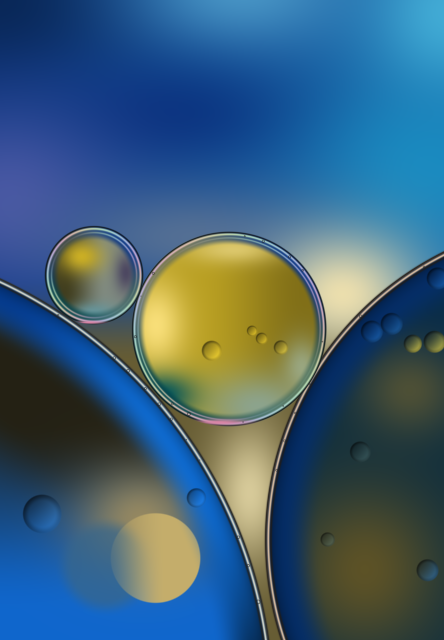
Write a WebGL 2 fragment shader that draws this background.

```glsl
#version 300 es
precision highp float;
uniform vec2 u_resolution;
out vec4 outColor;

const vec3 GOLD = vec3(.72, .62, .13), BLUE = vec3(.1, .34, .6), SLATE = vec3(.2, .29, .3);

float hash(float n) { return fract(sin(n * 127.1) * 43758.5453); }

float inside(float d, float soft) { return 1. - smoothstep(-soft, soft, d); }

float line(float d, float at, float width) {
  float t = (d - at) / width;
  return exp(-t * t);
}

// Soft elliptical patch: spot holds centre and size
void glow(inout vec3 c, vec2 p, vec3 tint, vec4 spot) {
  vec2 q = (p - spot.xy) / spot.zw;
  c = mix(c, tint, exp(-dot(q, q)));
}

vec3 backdrop(vec2 p) {
  vec3 c = mix(vec3(.05, .22, .52), vec3(.1, .4, .66), p.x / .7);
  glow(c, p, vec3(.03, .15, .34), vec4(0, 1, .2, .13));
  glow(c, p, vec3(.28, .58, .77), vec4(.38, 1.02, .17, .1));
  glow(c, p, vec3(.27, .68, .84), vec4(.7, .97, .12, .14));
  glow(c, p, vec3(.04, .2, .5), vec4(.26, .82, .22, .08));
  glow(c, p, vec3(.28, .34, .64), vec4(.01, .69, .17, .14));
  glow(c, p, vec3(.1, .54, .75), vec4(.67, .74, .19, .15));
  glow(c, p, vec3(.32, .43, .58), vec4(.29, .63, .2, .08));
  c = mix(vec3(.4, .36, .2), c, smoothstep(.43, .57, p.y));
  glow(c, p, vec3(.92, .87, .68), vec4(.535, .54, .125, .1));
  glow(c, p, vec3(.84, .79, .6), vec4(.39, .23, .06, .11));
  return c;
}

// Blue band that darkens toward the edge
vec3 edgeBand(vec3 c, float depth, vec3 blue) {
  c = mix(blue, c, smoothstep(.025, .085, depth));
  return mix(c, blue * .3, .85 * exp(-depth / .015));
}

vec3 leftInterior(vec2 p, float depth, float px) {
  vec3 c = mix(vec3(.06, .4, .8), vec3(.1, .22, .34), smoothstep(.04, .3, p.y));
  float band = smoothstep(.04, .1, depth) * smoothstep(.3, .18, depth);
  c = mix(c, vec3(.14, .13, .08), band * smoothstep(.17, .34, p.y));
  glow(c, p, vec3(.58, .53, .38), vec4(.22, .19, .1, .08));
  float pale = inside(length(p - vec2(.165, .115)) - .065, .015);
  c = mix(c, vec3(.22, .4, .54), pale * .7);
  float amber = inside(length(p - vec2(.243, .128)) - .07, px);
  c = mix(c, vec3(.77, .68, .42), amber * smoothstep(.15, .26, p.x));
  vec3 blue = mix(vec3(.02, .25, .6), vec3(.06, .45, .88), smoothstep(0., .25, p.x));
  return edgeBand(c, depth, blue * smoothstep(-.25, .25, p.y));
}

vec3 rightInterior(vec2 p, float depth) {
  vec3 c = mix(vec3(.06, .18, .24), vec3(.03, .17, .29), smoothstep(.3, .55, p.y));
  glow(c, p, vec3(.3, .31, .21), vec4(.64, .39, .08, .07));
  glow(c, p, vec3(.36, .32, .15), vec4(.57, .11, .12, .13));
  return edgeBand(c, depth, vec3(.02, .19, .43));
}

vec3 goldInterior(vec2 q) {
  vec3 c = mix(GOLD, GOLD * .7, smoothstep(-.3, .8, q.x));
  glow(c, q, vec3(.97, .87, .47), vec4(-.75, .04, .3, .45));
  glow(c, q, vec3(.86, .78, .42), vec4(.05, .82, .5, .15));
  glow(c, q, vec3(.55, .64, .55), vec4(.3, -.8, .6, .35));
  glow(c, q, vec3(.6, .65, .5), vec4(.75, -.4, .2, .3));
  glow(c, q, vec3(0, .33, .36), vec4(-.7, -.68, .36, .22));
  return c;
}

vec3 smallInterior(vec2 q) {
  vec3 c = mix(vec3(.25, .24, .12), vec3(.5, .54, .5), smoothstep(-.6, .25, q.x));
  glow(c, q, GOLD * 1.1, vec4(-.25, .38, .45, .34));
  glow(c, q, vec3(.3, .28, .38), vec4(.65, .05, .22, .4));
  glow(c, q, vec3(.4, .58, .6), vec4(0, -.75, .5, .2));
  return c;
}

// Refracted blue with bright and dark rings
vec3 glassRim(vec3 c, vec2 q, float width) {
  float t = (1. - length(q)) / width, a = atan(q.y, q.x), tilt = sin(a * 2.);
  vec3 deep = mix(vec3(.02, .27, .3), vec3(.03, .2, .5), smoothstep(-.5, .4, q.y));
  c = mix(c, deep, smoothstep(1.9, .8, t) * (.7 + .3 * tilt));
  vec3 shine = .78 + .1 * cos(a * 3. + vec3(0, 2, 4));
  c = mix(c, shine, .9 * line(t, .36, .16));
  c = mix(c, shine, (.4 + .3 * tilt) * line(t, .85, .13));
  c = mix(c, vec3(.06, .08, .1), .9 * line(t, .06, .13));
  glow(c, q, vec3(.85, .52, .65), vec4(-.1, -.96, .3, .03));
  return c;
}

vec3 thinRim(vec3 c, float d, vec3 light) {
  c = mix(c, light * .2, line(d, 0., .0018));
  c = mix(c, light, line(d, -.004, .0021));
  return mix(c, light * .15, .8 * line(d, -.008, .0018));
}

// Two droplets: ends holds both centres, radii both sizes
void droplets(inout vec3 c, vec2 p, vec4 ends, vec2 radii, vec3 tint, float px) {
  for (int i = 0; i < 2; i++) {
    float k = float(i), r = mix(radii.x, radii.y, k);
    vec2 q = (p - mix(ends.xy, ends.zw, k)) / r;
    float lit = dot(q, vec2(.65, -.55)), edge = smoothstep(.65, 1., length(q));
    vec3 body = mix(c, tint, .35 + .3 * lit) * (1. + .5 * lit - .35 * edge);
    c = mix(c, body, .8 * inside(length(q) - 1., px / r));
  }
}

// Tiny bubbles caught along a circular edge
void specks(inout vec3 c, vec2 q, float radius, float count) {
  float a = atan(q.y, q.x) / 6.2832 * count, id = floor(a) + count;
  float along = (fract(a) - mix(.3, .7, hash(id + .2))) * 6.2832 * radius / count;
  float d = length(vec2(along, length(q) - radius + .005));
  float shown = .5 * step(.6, hash(id));
  c = mix(c, vec3(.13), shown * line(d, .003 * hash(id + .5), .0009));
}

void main() {
  vec2 p = gl_FragCoord.xy / u_resolution.y;
  float px = 1. / u_resolution.y;
  vec3 c = backdrop(p);

  // Large lower discs
  vec3 left = vec3(-.3086, -.1038, .7354), right = vec3(.9176, .1563, .5023);
  vec2 lq = p - left.xy, rq = p - right.xy;
  float ld = length(lq) - left.z, rd = length(rq) - right.z;
  vec3 disc = leftInterior(p, max(-ld, 0.), px);
  droplets(disc, p, vec4(.066, .197, .307, .222), vec2(.03, .015), BLUE, px);
  c = thinRim(mix(c, disc, inside(ld, px)), ld, vec3(.8, .82, .78));
  disc = rightInterior(p, max(-rd, 0.));
  droplets(disc, p, vec4(.581, .482, .612, .494), vec2(.017), BLUE, px);
  droplets(disc, p, vec4(.645, .463, .679, .466), vec2(.014, .017), GOLD * 1.3, px);
  droplets(disc, p, vec4(.563, .294, .512, .157), vec2(.016, .011), SLATE, px);
  droplets(disc, p, vec4(.684, .565, .668, .109), vec2(.017), BLUE, px);
  c = thinRim(mix(c, disc, inside(rd, px)), rd, vec3(.82, .72, .62));
  specks(c, lq, left.z, 130.);
  specks(c, rq, right.z, 70.);

  // Resting spheres
  vec3 big = vec3(.358, .486, .152), tiny = vec3(.147, .57, .077);
  vec2 bq = (p - big.xy) / big.z, tq = (p - tiny.xy) / tiny.z;
  vec3 ball = goldInterior(bq);
  droplets(ball, p, vec4(.331, .452, .439, .457), vec2(.0155, .011), GOLD, px);
  droplets(ball, p, vec4(.394, .483, .409, .471), vec2(.008, .009), GOLD, px);
  c = mix(c, glassRim(ball, bq, .075), inside(length(bq) - 1., px / big.z));
  ball = glassRim(smallInterior(tq), tq, .16);
  c = mix(c, ball, inside(length(tq) - 1., px / tiny.z));
  specks(c, p - big.xy, big.z, 24.);
  outColor = vec4(c, 1);
}
```
